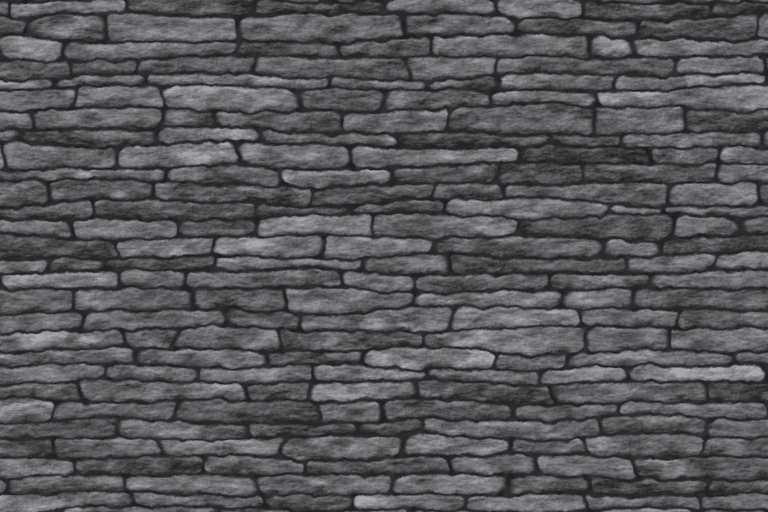
This texture is drawn by a Shadertoy shader. Its source:

```glsl
const float COURSES = 28.0;      // stone rows over the canvas height
const float STONE_LENGTH = 6.4;  // mean stone length in row heights
const vec3 SLATE_TINT = vec3(0.992, 0.995, 1.018);
const vec3 JOINT_COLOR = vec3(0.155, 0.155, 0.165);

float hash(vec2 p) {
    vec3 q = fract(p.xyx * 0.1031);
    q += dot(q, q.yzx + 33.33);
    return fract((q.x + q.y) * q.z);
}

float noise(vec2 p) {
    vec2 cell = floor(p), f = fract(p);
    f = f * f * (3.0 - 2.0 * f);
    float low = mix(hash(cell), hash(cell + vec2(1, 0)), f.x);
    float high = mix(hash(cell + vec2(0, 1)), hash(cell + vec2(1, 1)), f.x);
    return mix(low, high, f.y);
}

float fbm(vec2 p) {
    float sum = 0.0, weight = 0.5;
    for (int i = 0; i < 5; i++) {
        sum += weight * noise(p);
        p = mat2(1.9, 0.5, -0.5, 1.9) * p + 17.3;
        weight *= 0.56;
    }
    return sum / 1.074;
}

// Height of the uneven bed below a course
float bedHeight(float course, float x) {
    float shift = 0.36 * (hash(vec2(course, 3.0)) - 0.5);
    return course + shift + 0.5 * (noise(vec2(x * 0.17, course * 7.0)) - 0.5);
}

// Position of the leaning joint left of a stone
float jointPosition(float stone, float course, float rise) {
    float lean = 0.1 * (hash(vec2(stone + 41.0, course)) - 0.5);
    return stone + 0.7 * (hash(vec2(stone, course + 11.0)) - 0.5) + lean * rise;
}

// Depth inside a rounded outline, from the distances to its sides
float roundedInset(vec2 sides, vec2 radius) {
    return (1.0 - length(max(1.0 - sides / radius, 0.0))) * radius.y;
}

// Streaked, pitted stone surface lit from above
float stoneGrain(vec2 p) {
    vec2 q = p * vec2(0.9, 2.0);
    float body = fbm(q);
    float relief = body - fbm(q + vec2(-0.06, 0.2));
    float strata = smoothstep(0.06, 0.0, abs(noise(p * vec2(0.5, 2.6)) - 0.5));
    float grit = noise(p * 9.0) - 0.5;
    return 0.4 * (body - 0.5) + 0.32 * relief - 0.035 * strata + 0.06 * grit;
}

void mainImage(out vec4 fragColor, in vec2 fragCoord) {
    float pixel = COURSES / iResolution.y;
    vec2 p = fragCoord * pixel;

    // Ragged outlines
    vec2 w = p + 0.45 * (vec2(fbm(p * 0.9), fbm(p * 1.1 + 60.0)) - 0.5);

    // Find the course
    float course = floor(w.y);
    if (w.y < bedHeight(course, w.x)) course -= 1.0;
    else if (w.y >= bedHeight(course + 1.0, w.x)) course += 1.0;
    float below = w.y - bedHeight(course, w.x);
    float above = bedHeight(course + 1.0, w.x) - w.y;

    // Find the stone in the course
    float along = w.x / STONE_LENGTH + hash(vec2(course, 23.0));
    float rise = clamp(w.y - course - 0.5, -1.0, 1.0);
    float stone = floor(along);
    if (along < jointPosition(stone, course, rise)) stone -= 1.0;
    else if (along >= jointPosition(stone + 1.0, course, rise)) stone += 1.0;
    float left = along - jointPosition(stone, course, rise);
    float right = jointPosition(stone + 1.0, course, rise) - along;

    // Stone outline with its own corner rounding and gap
    vec2 id = vec2(stone, course);
    float corner = mix(0.24, 0.42, hash(id + 5.0));
    vec2 radius = corner * vec2(mix(0.8, 2.2, hash(id + 71.0)), 1.0);
    vec2 sides = vec2(min(left, right) * STONE_LENGTH, min(below, above));
    float inset = roundedInset(sides, radius);
    float gap = mix(0.03, 0.08, hash(id + 37.0));
    float cover = smoothstep(gap - pixel, gap + pixel + 0.03, inset);

    // Stone tone, grain and pale weathering
    float tone = mix(0.285, 0.475, hash(id + 91.0));
    vec2 surface = p + 50.0 * vec2(hash(id + 13.0), hash(id + 29.0));
    tone += stoneGrain(surface);
    float weathered = step(0.6, hash(id + 53.0));
    tone += 0.12 * weathered * smoothstep(0.54, 0.72, fbm(surface * vec2(0.4, 0.9) + 8.0));

    // Lit upper edge, shaded underside and ends
    tone += 0.06 * smoothstep(0.38, 0.12, above);
    tone -= 0.09 * smoothstep(0.36, 0.05, below);
    tone *= mix(0.82, 1.0, smoothstep(0.0, 0.22, inset));

    vec3 stoneColor = clamp(tone, 0.15, 0.66) * SLATE_TINT;
    vec3 jointColor = JOINT_COLOR * (0.75 + 0.5 * noise(p * 3.0));
    fragColor = vec4(mix(jointColor, stoneColor, cover), 1.0);
}
```
